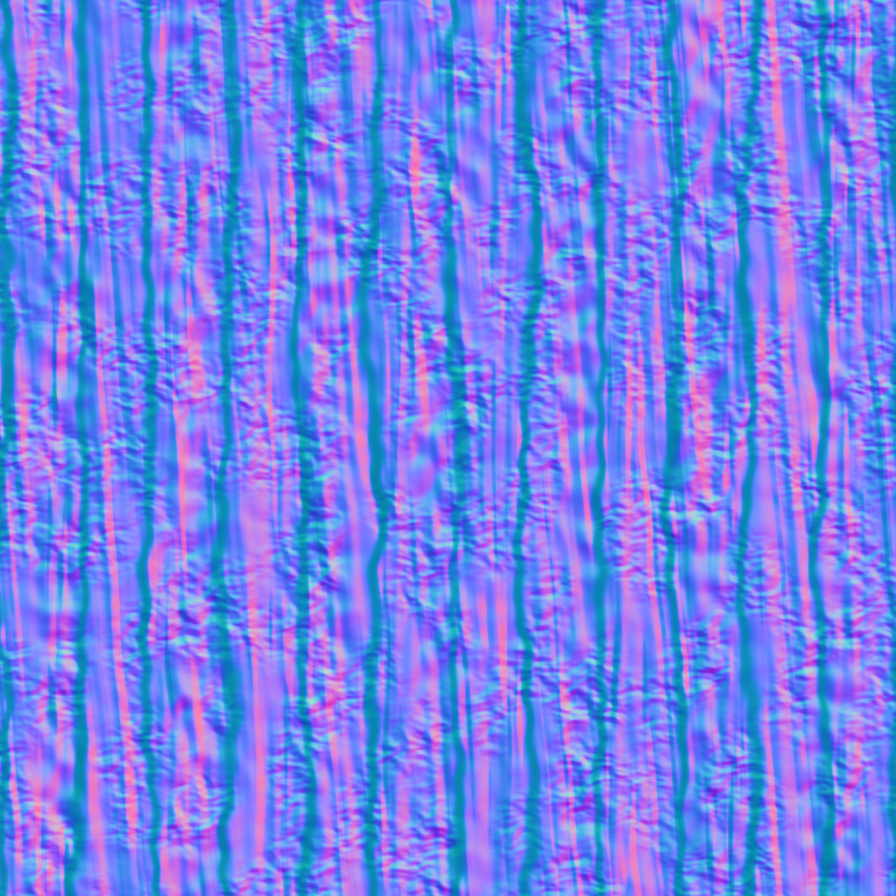
This texture map is drawn by a Shadertoy shader. Its source:

```glsl
// Tangent-space normal map of rough bark: vertical grooves, slanted fibres and knotty bumps.

vec2 gradientAt(vec2 cell) {
    float angle = 6.2832 * fract(sin(dot(cell, vec2(127.1, 311.7))) * 43758.5);
    return vec2(cos(angle), sin(angle));
}

// Gradient noise, roughly -0.7 to 0.7
float noise(vec2 p) {
    vec2 i = floor(p), f = p - i;
    vec2 u = f * f * f * (f * (f * 6.0 - 15.0) + 10.0);
    float a = dot(gradientAt(i), f);
    float b = dot(gradientAt(i + vec2(1, 0)), f - vec2(1, 0));
    float c = dot(gradientAt(i + vec2(0, 1)), f - vec2(0, 1));
    float d = dot(gradientAt(i + vec2(1, 1)), f - vec2(1, 1));
    return mix(mix(a, b, u.x), mix(c, d, u.x), u.y);
}

// Noise drawn out along the grain, leaning slightly from vertical
float fibre(vec2 p, float across, float along, float seed) {
    float lean = p.x + 0.07 * p.y + 0.006 * noise(p * vec2(7.0, 9.0));
    return noise(vec2(lean * across, p.y * along + 1.2 * sin(p.x * 50.0)) + seed);
}

// Small relief: knots in columns, wrinkles and fine fibres
float relief(vec2 p) {
    vec2 q = p + 0.007 * vec2(noise(p * 28.0), noise(p * 28.0 + 40.0));
    float column = cos(6.2832 * (7.0 * p.x - 0.5)) + 1.6 * noise(p * vec2(6.0, 5.0) + 9.0);
    float knots = 0.3 + 0.7 * smoothstep(-0.3, 0.9, column);
    float rough = smoothstep(-0.3, 0.25, noise(p * vec2(16.0, 11.0) + 70.0));
    float h = 0.012 * knots * noise(q * vec2(42.0, 30.0));
    h += 0.0042 * rough * noise(q * vec2(65.0, 85.0) + 21.0);
    h += 0.0016 * rough * noise(q * vec2(100.0, 150.0) + 33.0);
    return h + 0.004 * fibre(p, 62.0, 5.0, 13.0);
}

void mainImage(out vec4 fragColor, in vec2 fragCoord) {
    vec2 p = fragCoord / iResolution.y;

    // Tilt of the small relief by central differences
    vec2 e = vec2(0.001, 0.0);
    vec2 tilt = vec2(relief(p - e.xy) - relief(p + e.xy),
                     relief(p - e.yx) - relief(p + e.yx)) / (2.0 * e.x);

    // Broad bands leaning either way
    tilt.x += 0.1 + 0.9 * fibre(p, 24.0, 3.5, 5.0);

    // Thin pink and blue streaks
    float broken = 0.75 + 0.7 * noise(p * vec2(45.0, 60.0));
    tilt.x += 1.7 * broken * smoothstep(0.14, 0.5, fibre(p, 75.0, 4.5, 51.0));
    tilt.x -= 1.1 * broken * smoothstep(0.14, 0.5, fibre(p, 85.0, 5.0, 87.0));

    // Twelve wandering teal grooves with soft blue flanks
    float wander = 0.28 * noise(p * vec2(9.0, 4.0) + 3.0) + 0.11 * noise(p * vec2(18.0, 26.0));
    float d = fract(p.x * 12.0 + wander + 0.45) - 0.5;
    float width = 0.06 + 0.035 * noise(p * vec2(12.0, 7.0) + 17.0);
    float groove = exp(-d * d / (width * width));
    float depth = 1.9 + 1.2 * noise(p * vec2(11.0, 8.0) + 29.0);
    tilt.x = mix(tilt.x, 0.35 * tilt.x - depth, groove);
    tilt.x -= 0.45 * exp(-7.0 * abs(d));
    tilt.y += 0.15 * groove;

    vec3 normal = normalize(vec3(tilt, 1.0));
    fragColor = vec4(0.5 + 0.5 * normal, 1.0);
}
```
